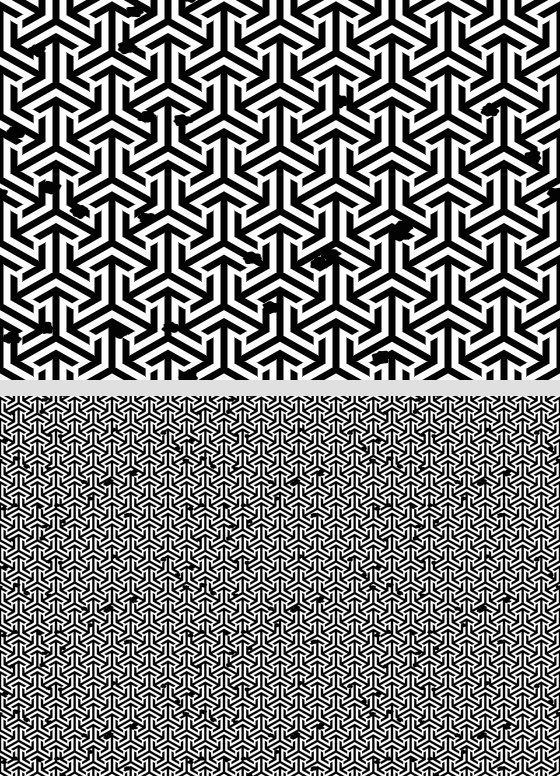
Top: one tile. Bottom: repeated 3 by 3.
Write a WebGL 2 fragment shader that draws this pattern.

```glsl
#version 300 es
precision highp float;

uniform vec2 u_resolution;
out vec4 outColor;

#define REPEATS vec2(5.0, 6.0)
#define STRIPES_PER_COLUMN 8.0
#define CENTER_HEIGHT 0.667
#define BARB_CUT 3.2
#define BLOT_COUNT 25
#define BLOT_RADII vec2(1.3, 0.85)
#define BLOT_SEED 7.0
#define INK vec3(0.01)
#define PAPER vec3(0.99)

vec2 hash2(float n) {
    vec3 p = fract(vec3(n) * vec3(0.1031, 0.1030, 0.0973));
    p += dot(p, p.yzx + 33.33);
    return fract((p.xx + p.yz) * p.zy);
}

float minPart(vec3 v) {
    return min(v.x, min(v.y, v.z));
}

// Three-armed arrows on a triangular lattice, distances in stripe widths
float arrowDistance(vec2 uv) {
    vec2 p = uv * REPEATS * vec2(2.0, 1.0) - vec2(1.0, CENTER_HEIGHT);
    vec3 f = fract(vec3(p.x, p.y - 0.5 * p.x, -p.y - 0.5 * p.x));
    bool rightward = f.x + f.y + f.z < 1.5;

    // Distance to each side of the triangle, and to the side its arrow meets
    vec3 side = STRIPES_PER_COLUMN * (rightward ? f : 1.0 - f);
    vec3 ahead = rightward ? side.zxy : side.yzx;

    vec3 arms = max(side - 0.5, 1.5 - ahead);
    vec3 barbs = max(abs(side - 2.0) - 0.5, BARB_CUT - ahead);
    return minPart(min(arms, barbs));
}

// Ragged lens-shaped blots, scattered and wrapped around the tile
float blotDistance(vec2 p, vec2 tile) {
    float d = 1e3;
    for (int i = 0; i < BLOT_COUNT; i++) {
        float id = float(i) * 3.0 + BLOT_SEED;
        vec2 q = p - hash2(id) * tile;
        q -= tile * round(q / tile);
        vec2 phase = 6.2832 * hash2(id + 1.0);
        vec2 radii = BLOT_RADII * (0.9 + 0.2 * hash2(id + 2.0));
        q /= radii;
        float angle = atan(q.y, q.x + 1e-5);
        float rim = 1.0 + 0.10 * sin(3.0 * angle + phase.x)
                        + 0.07 * sin(7.0 * angle + phase.y);
        d = min(d, (length(q) - rim) * radii.y);
    }
    return d;
}

void main() {
    vec2 uv = gl_FragCoord.xy / u_resolution;
    float stripesAcross = 2.0 * REPEATS.x * STRIPES_PER_COLUMN;
    vec2 tile = stripesAcross * vec2(1.0, u_resolution.y / u_resolution.x);

    float d = min(arrowDistance(uv), blotDistance(uv * tile, tile));

    // Edge blend about one pixel wide
    float pixel = stripesAcross / u_resolution.x;
    float paper = clamp(d / pixel + 0.5, 0.0, 1.0);
    outColor = vec4(mix(INK, PAPER, paper), 1.0);
}
```
